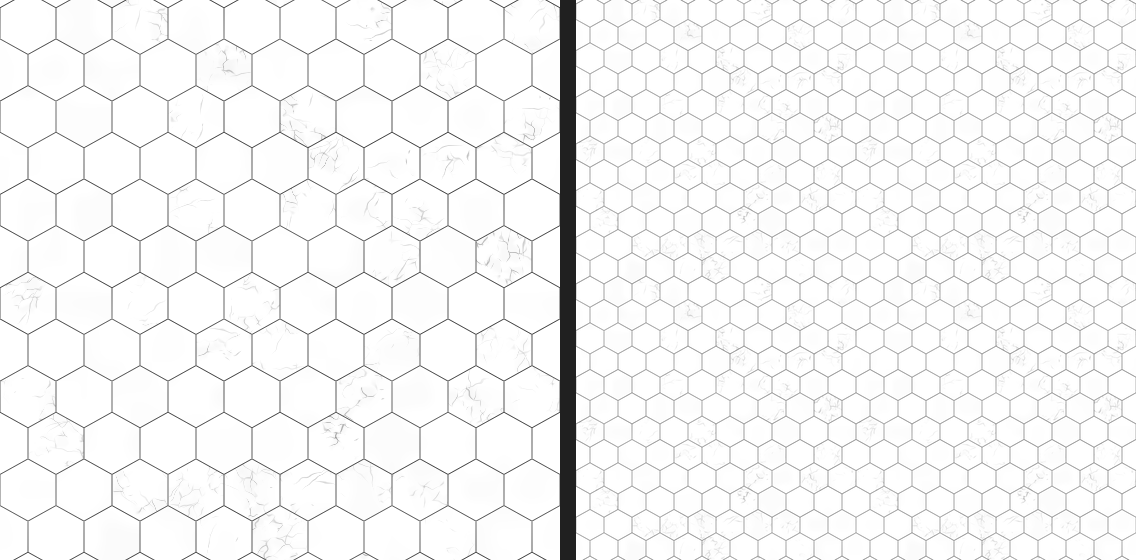
Left: one tile. Right: repeated 2 by 2.
A Shadertoy shader for this pattern:

```glsl
// White marble hexagon tiles with thin dark joints and sparse grey veins
#define COLS 10.0
#define ROWS 12.0
#define JOINT_WIDTH 0.0145
#define JOINT_SHADE 0.22
#define VEINED_SHARE 0.36
#define CRACK_SCALE 4.5
#define CRACK_WIDTH 0.013
#define CRACK_DEPTH 0.24
#define STROKE_WIDTH 0.024
#define STROKE_DEPTH 0.22
#define CLOUD_DEPTH 0.016

vec2 hash2(vec2 p) {
    vec3 q = fract(p.xyx * vec3(0.1031, 0.1030, 0.0973));
    q += dot(q, q.yzx + 33.33);
    return fract((q.xx + q.yz) * q.zy);
}

// Value noise that wraps after a whole number of cells
float noise(vec2 p, vec2 period) {
    vec2 i = floor(p), f = p - i;
    f = f * f * (3.0 - 2.0 * f);
    float a = hash2(mod(i, period)).x;
    float b = hash2(mod(i + vec2(1, 0), period)).x;
    float c = hash2(mod(i + vec2(0, 1), period)).x;
    float d = hash2(mod(i + vec2(1, 1), period)).x;
    return mix(mix(a, b, f.x), mix(c, d, f.x), f.y);
}

float stoneNoise(vec2 p) { return noise(p, vec2(512.0)); }

vec2 rotate(vec2 p, float angle) {
    float c = cos(angle), s = sin(angle);
    return vec2(c * p.x + s * p.y, c * p.y - s * p.x);
}

// Share of a pixel covered by a line of the given width
float lineCover(float dist, float width, float px) {
    float h = 0.5 * width;
    return max(0.0, min(dist + 0.5 * px, h) - max(dist - 0.5 * px, -h)) / px;
}

// Distance to the borders of a Voronoi net
float crackDistance(vec2 p) {
    vec2 cell = floor(p), nearest = vec2(9.0);
    for (int k = 0; k < 9; k++) {
        vec2 n = cell + vec2(k % 3 - 1, k / 3 - 1);
        vec2 r = n + hash2(n) - p;
        if (dot(r, r) < dot(nearest, nearest)) nearest = r;
    }
    float border = 9.0;
    for (int k = 0; k < 25; k++) {
        vec2 n = cell + vec2(k % 5 - 2, k / 5 - 2);
        vec2 r = n + hash2(n) - p, across = r - nearest;
        if (dot(across, across) > 1e-4)
            border = min(border, dot(0.5 * (nearest + r), normalize(across)));
    }
    return border;
}

// Broken crack net and a few tapered strokes inside one tile
float veins(vec2 p, vec2 seed, float px) {
    vec2 offset = floor(hash2(seed + 3.7) * 200.0) + 50.0;
    vec2 warp = vec2(stoneNoise(p * 9.0 + offset), stoneNoise(p * 9.0 + offset.yx + 31.0)) - 0.5;
    vec2 q = p + 0.09 * warp;
    float patches = smoothstep(0.48, 0.78, stoneNoise(q * 2.6 + offset + 17.0));
    float breaks = smoothstep(0.3, 0.75, stoneNoise(q * 8.0 + offset + 71.0));
    vec2 net = rotate(q, 6.28 * hash2(seed).y) * vec2(0.7, 1.25) * CRACK_SCALE;
    float crack = lineCover(crackDistance(net + offset) / CRACK_SCALE, CRACK_WIDTH, px);
    float depth = CRACK_DEPTH * crack * patches * breaks * 1.5;
    depth += 0.025 * patches * breaks;
    for (int k = 0; k < 4; k++) {
        vec2 a = hash2(seed + float(k) * 7.13 + 11.0);
        vec2 b = hash2(seed.yx + float(k) * 5.37 + 29.0);
        vec2 s = rotate(p - 0.75 * (a - 0.5), 0.4 + 2.4 * (b.x - 0.5));
        float reach = mix(0.03, 0.36, b.y * b.y);
        float bend = 0.9 * (a.y - 0.5) * s.x * s.x + 0.07 * warp.x;
        float taper = max(0.0, 1.0 - abs(s.x) / reach);
        float width = STROKE_WIDTH * taper * mix(0.4, 1.2, a.x);
        depth += STROKE_DEPTH * lineCover(abs(s.y + bend), width, px) * mix(0.5, 1.0, b.x);
    }
    return depth;
}

void mainImage(out vec4 fragColor, in vec2 fragCoord) {
    // Lengths are in tile widths
    vec2 uv = fragCoord / iResolution.xy;
    vec2 p = uv * COLS;
    float px = COLS / iResolution.y;
    float rowPitch = COLS / ROWS;
    float apex = rowPitch * 2.0 / 3.0;
    vec2 slant = normalize(vec2(0.5 * apex, 0.5));

    // Find the hexagon around this point and the distance to its edge
    float edge = -9.0;
    vec2 local = vec2(0.0), tile = vec2(0.0);
    for (int k = -1; k <= 1; k++) {
        float row = floor(p.y / rowPitch) + float(k);
        float shift = 0.5 * mod(row, 2.0);
        float col = floor(p.x - shift + 0.5);
        vec2 r = p - vec2(col + shift, (row + 0.5) * rowPitch);
        float d = min(0.5 - abs(r.x), dot(vec2(0.0, apex) - abs(r), slant));
        if (d > edge) {
            edge = d;
            local = r;
            tile = mod(vec2(col, row), vec2(COLS, ROWS));
        }
    }

    // Stone: mostly clean white, some tiles clouded or veined
    vec2 chance = hash2(tile + 0.5);
    float strength = smoothstep(1.0 - VEINED_SHARE, 1.0, chance.x);
    float cloud = smoothstep(0.4, 0.9, stoneNoise(local * 2.0 + tile * 9.0 + 40.0));
    float shade = 1.0 - CLOUD_DEPTH * cloud * chance.y;
    if (strength > 0.0)
        shade -= mix(0.45, 1.15, strength) * veins(local, tile + 2.3, px);

    // Joints, slightly uneven in tone
    float wear = noise(uv * vec2(COLS, ROWS), vec2(COLS, ROWS)) - 0.5;
    float joint = lineCover(abs(edge), JOINT_WIDTH, px);
    shade = mix(shade, JOINT_SHADE + 0.14 * wear, joint);
    fragColor = vec4(vec3(clamp(shade, 0.0, 1.0)), 1.0);
}
```
